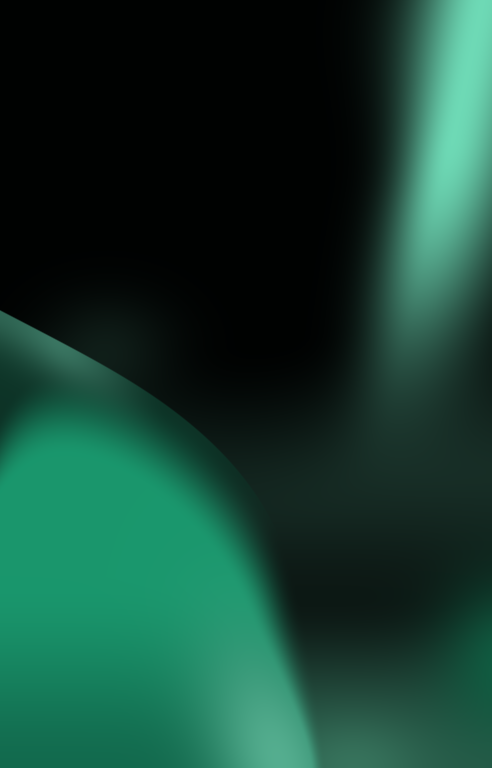
Reproduce this background procedurally as a Shadertoy shader.

```glsl
float bell(float x, float width) {
    x /= width;
    return exp(-0.5 * x * x);
}

float glow(vec2 p, vec2 center, vec2 size) {
    vec2 q = (p - center) / size;
    return exp(-0.5 * dot(q, q));
}

// Approximate depth below the hill ridge, positive inside
float hillDepth(vec2 p) {
    float t = p.x / 0.4;
    float height = 0.596 - 0.52 * p.x - 0.13 * pow(t, 4.0) - 0.085 * pow(t, 16.0);
    float slope = 0.52 + 1.3 * pow(t, 3.0) + 3.4 * pow(t, 15.0);
    return (height - p.y) / sqrt(1.0 + slope * slope);
}

vec3 backdrop(vec2 p) {
    // Dim teal haze rising from the lower half
    float haze = 1.0 - smoothstep(0.36, 0.61, p.y + 0.06 * bell(p.x - 0.3, 0.14));
    vec3 color = mix(vec3(0.0, 0.006, 0.004), vec3(0.1, 0.195, 0.163), haze);
    color *= 1.0 - 0.52 * bell(p.y - 0.22, 0.085);
    color += vec3(0.055, 0.1, 0.083) * glow(p, vec2(0.14, 0.55), vec2(0.06, 0.045));

    // Lights along the bottom and the right side
    color = mix(color, vec3(0.155, 0.35, 0.28), 1.0 - smoothstep(0.0, 0.22, p.y));
    color += vec3(0.06, 0.1, 0.08) * glow(p, vec2(0.46, 0.0), vec2(0.06, 0.05));
    color = mix(color, vec3(0.06, 0.37, 0.26), 0.95 * glow(p, vec2(0.66, 0.135), vec2(0.06, 0.075)));

    // Slanted beam, softer on its right flank
    float offset = p.x - (0.51 + 0.215 * (p.y - 0.45));
    float flank = offset < 0.0 ? mix(0.043, 0.062, smoothstep(0.75, 1.0, p.y)) : 0.068;
    float strength = smoothstep(0.34, 0.82, p.y);
    return mix(color, vec3(0.43, 0.85, 0.71), strength * bell(offset, flank));
}

void mainImage(out vec4 fragColor, in vec2 fragCoord) {
    vec2 p = fragCoord / iResolution.xy * vec2(0.64, 1.0);
    vec3 color = backdrop(p);
    float depth = hillDepth(p);
    float edge = 1.0 / iResolution.y;

    // Shaded ridge with a pale rim on the left
    float rim = bell(depth, 0.032) * (1.0 - smoothstep(0.06, 0.22, p.x));
    rim *= mix(0.7, 1.0, smoothstep(0.0, 0.1, p.x));
    vec3 ridge = mix(vec3(0.05, 0.2, 0.15), vec3(0.24, 0.48, 0.4), rim);
    float cover = smoothstep(-edge, edge, depth) * smoothstep(0.28, 0.44, p.y);
    color = mix(color, ridge, cover);

    // Green body with a tilted highlight at its foot
    vec3 body = mix(vec3(0.07, 0.41, 0.3), vec3(0.1, 0.59, 0.425), smoothstep(-0.02, 0.25, p.y));
    vec2 tilted = vec2(p.x + 0.25 * p.y, p.y);
    body = mix(body, vec3(0.33, 0.68, 0.56), glow(tilted, vec2(0.365, 0.01), vec2(0.06, 0.11)));
    float inset = depth - 0.12 * exp(-p.x / 0.06) * smoothstep(0.1, 0.4, p.y);
    float softness = mix(0.025, 0.1, smoothstep(0.0, 0.2, p.y));
    color = mix(color, body, smoothstep(0.0, softness, inset));

    fragColor = vec4(color, 1.0);
}
```
